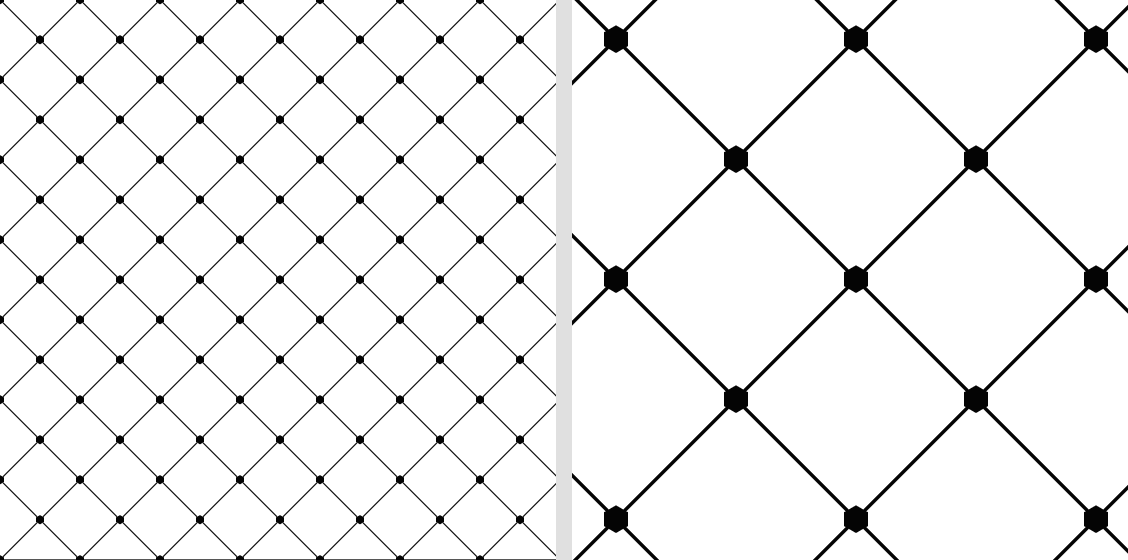
Left, the full canvas; right, a detail of the centre.
Write a Shadertoy shader that draws this pattern.

```glsl
// Diagonal lattice of thin black lines with a small hexagon at every crossing
#define REPEATS 7.0          // cells down the canvas height
#define LINE_WIDTH 0.0145    // in cells
#define HEX_APOTHEM 0.050    // in cells
#define EDGE_RULE 0.0012     // bottom rule, in canvas heights
#define SHIFT_UP 0.0005      // lattice offset, in canvas heights
#define INK vec3(0.015)
#define PAPER vec3(1.0)

// Distance to the nearest integer
vec2 toNearest(vec2 v) {
    return abs(fract(v + 0.5) - 0.5);
}

// Pointy-topped hexagon, q in the positive quadrant
float hexagon(vec2 q, float apothem) {
    return max(q.x, dot(q, vec2(0.5, 0.8660))) - apothem;
}

// Box-filtered coverage of a signed distance
float coverage(float d, float pixel) {
    return clamp(0.5 - d / pixel, 0.0, 1.0);
}

void mainImage(out vec4 fragColor, in vec2 fragCoord) {
    vec2 uv = fragCoord / iResolution.y;
    float pixel = REPEATS / iResolution.y;

    // Cell coordinates, anchored at the top left corner
    vec2 p = vec2(uv.x, 1.0 + SHIFT_UP - uv.y) * REPEATS;

    // Two families of diagonals
    vec2 diagonals = toNearest(vec2(p.x + p.y, p.x - p.y)) * 0.7071;
    float lines = min(diagonals.x, diagonals.y) - 0.5 * LINE_WIDTH;

    // Hexagons at cell corners and cell centres
    float knots = min(hexagon(toNearest(p), HEX_APOTHEM),
                      hexagon(toNearest(p + 0.5), HEX_APOTHEM));

    // Thin rule along the bottom edge
    float rule = (uv.y - EDGE_RULE) * REPEATS;

    float ink = coverage(min(min(lines, knots), rule), pixel);
    fragColor = vec4(mix(PAPER, INK, ink), 1.0);
}
```
